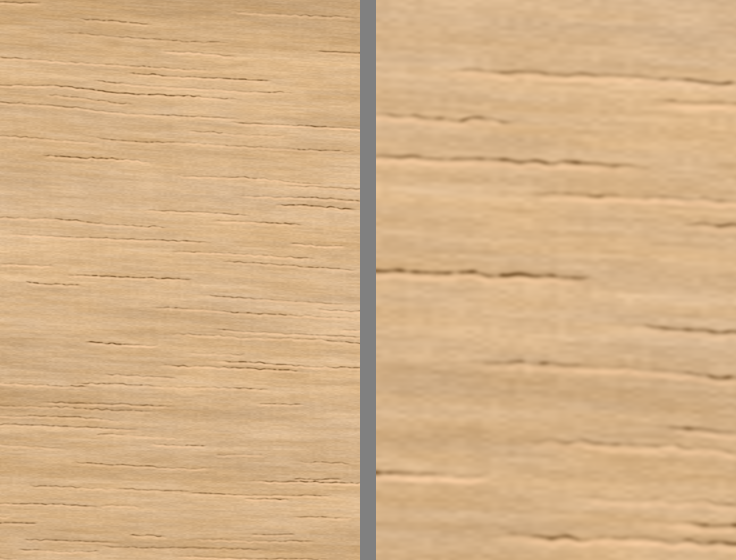
Left: the whole. Right: its middle third, enlarged.
This texture is drawn by a Shadertoy shader. Its source:

```glsl
const vec3 DARK_WOOD = vec3(0.785, 0.642, 0.470);
const vec3 LIGHT_WOOD = vec3(0.905, 0.768, 0.606);
const vec3 PORE_SHADE = vec3(0.50, 0.36, 0.20);
const vec3 PORE_LIP = vec3(0.965, 0.795, 0.625);
const int PORE_COUNT = 76;

float hash(vec2 p) {
    return fract(sin(dot(p, vec2(127.1, 311.7))) * 43758.5453);
}

float noise(vec2 p) {
    vec2 cell = floor(p);
    vec2 f = fract(p);
    f = f * f * (3.0 - 2.0 * f);
    float low = mix(hash(cell), hash(cell + vec2(1.0, 0.0)), f.x);
    float high = mix(hash(cell + vec2(0.0, 1.0)), hash(cell + 1.0), f.x);
    return mix(low, high, f.y);
}

// Bends the plane so that the grain sinks gently to the right
vec2 grainSpace(vec2 p) {
    float slope = mix(0.02, 0.055, smoothstep(0.1, 1.0, p.y));
    float wave = 0.012 * (noise(p * vec2(3.0, 4.0)) - 0.5);
    return vec2(p.x, p.y + slope * p.x + wave);
}

// Stretched noise from broad bands down to fine fibres
float fibreTone(vec2 g) {
    float broad = noise(g * vec2(1.2, 9.0)) - 0.5;
    float band = noise(g * vec2(3.0, 38.0) + 7.0) - 0.5;
    float streak = noise(g * vec2(8.0, 120.0) + 19.0) - 0.5;
    float fibre = noise(g * vec2(30.0, 300.0) + 31.0) - 0.5;
    return 0.53 + 0.50 * broad + 0.46 * band + 0.42 * streak + 0.40 * fibre;
}

float ridge(float offset, float width) {
    float t = offset / width;
    return exp(-t * t);
}

// One long pore: x is the dark groove, y the pale lip under it
vec2 pore(vec2 g, vec2 center, float halfLength, float strength, float seed, float pixel) {
    float along = abs(g.x - center.x) / halfLength;
    float taper = 1.0 - smoothstep(0.75, 1.0, along);
    float bend = 0.006 * (noise(vec2(g.x * 9.0, seed)) - 0.5);
    float ragged = 0.0026 * (noise(vec2(g.x * 110.0, seed + 5.0)) - 0.5);
    float offset = g.y - center.y - bend - ragged;
    float patchy = smoothstep(0.25, 0.7, noise(vec2(g.x * 16.0, seed + 11.0)));
    float speckle = mix(0.25, 1.15, noise(vec2(g.x * 210.0, seed + 17.0)));
    float groove = ridge(offset, max(0.0016, 0.6 * pixel)) * mix(0.3, 1.0, patchy) * speckle;
    float lip = ridge(offset + 0.0034, max(0.0022, 0.7 * pixel)) * mix(1.0, 0.75, patchy);
    return vec2(groove, lip) * taper * strength;
}

// Scattered pores, shorter and closer together near the bottom
vec2 poreField(vec2 g, float width, float pixel) {
    vec2 field = vec2(0.0);
    for (int i = 0; i < PORE_COUNT; i++) {
        float id = float(i);
        float jitter = hash(vec2(id, 1.0));
        float height = 1.06 * pow((id + jitter) / float(PORE_COUNT), 1.35);
        float size = hash(vec2(id, 2.0));
        float halfLength = mix(0.04, 0.20, size * size) * mix(0.85, 1.7, height);
        vec2 center = vec2(width * mix(-0.05, 1.05, hash(vec2(id, 3.0))), height);
        float strength = mix(0.5, 1.0, hash(vec2(id, 4.0)));
        field = max(field, pore(g, center, halfLength, strength, id * 3.7, pixel));
    }
    return field;
}

void mainImage(out vec4 fragColor, in vec2 fragCoord) {
    vec2 p = fragCoord / iResolution.y;
    float pixel = 1.0 / iResolution.y;
    vec2 g = grainSpace(p);

    // Wood body, a little darker and greyer at the top
    float tone = fibreTone(g) - 0.25 * smoothstep(0.85, 1.0, p.y);
    vec3 color = mix(DARK_WOOD, LIGHT_WOOD, clamp(tone, -0.3, 1.3));
    float hue = noise(g * vec2(2.0, 15.0) + 53.0) + noise(g * vec2(20.0, 150.0) + 67.0) - 1.0;
    color += hue * vec3(-0.014, 0.002, 0.030);

    // Open pores
    vec2 pores = poreField(g, iResolution.x / iResolution.y, pixel);
    color = mix(color, PORE_LIP, 0.85 * pores.y);
    color = mix(color, PORE_SHADE, clamp(0.95 * pores.x, 0.0, 1.0));

    // Fine surface mottling
    color += 0.045 * (noise(p * vec2(200.0, 420.0)) - 0.5);
    fragColor = vec4(clamp(color, 0.0, 1.0), 1.0);
}
```
